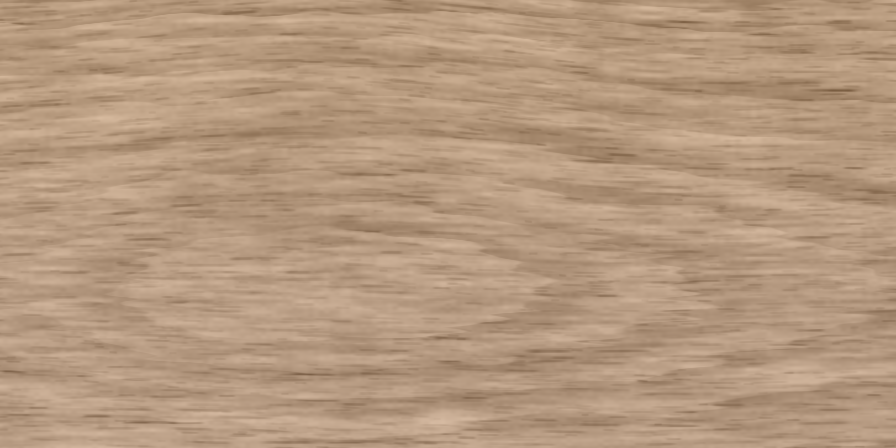
A WebGL 1 fragment shader for this texture:

```glsl
precision highp float;
// Pale oak plank: an eye of nested growth rings crossed by fine fibres and dark pores.
uniform vec2 u_resolution;

const vec3 OAK = vec3(0.711, 0.602, 0.505);
const vec3 WARM_SHIFT = vec3(0.004, 0.0, -0.014);
const vec2 EYE = vec2(0.745, 0.36);

float hash(vec2 p) {
  return fract(sin(dot(p, vec2(127.1, 311.7))) * 43758.5453);
}

float noise(vec2 p) {
  vec2 cell = floor(p);
  vec2 f = fract(p);
  f = f * f * (3.0 - 2.0 * f);
  float low = mix(hash(cell), hash(cell + vec2(1.0, 0.0)), f.x);
  float high = mix(hash(cell + vec2(0.0, 1.0)), hash(cell + vec2(1.0, 1.0)), f.x);
  return mix(low, high, f.y);
}

// Noise centred on zero
float signedNoise(vec2 p) {
  return noise(p) - 0.5;
}

// Distance from the eye, long along the grain and flattening outwards
float ringDistance(vec2 d) {
  float along = d.x * d.x;
  return sqrt(d.y * d.y + 0.085 * along / (1.0 + 0.8 * along));
}

// Growth rings around a plain heart: crisp inner edge, slow fade outwards
float growthRings(float dist) {
  float phase = dist * 16.0 + 1.3 * noise(vec2(dist * 7.0, 4.0));
  float s = fract(phase);
  float strength = 0.6 + 0.6 * hash(vec2(floor(phase), 9.0));
  float ring = smoothstep(0.0, 0.09, s) * (1.0 - smoothstep(0.09, 0.75, s));
  return strength * ring * smoothstep(0.07, 0.1, dist);
}

// Short tapered dashes, one at most per cell of a shifted row
float pores(vec2 p, vec2 density, float chance, float seed) {
  vec2 q = p * density;
  float row = floor(q.y);
  q.x += 17.0 * hash(vec2(row, seed));
  vec2 cell = vec2(floor(q.x), row);
  vec2 f = fract(q) - 0.5;
  float halfLength = mix(0.15, 0.48, hash(cell + seed + 3.1));
  float offset = 0.3 * (hash(cell + seed + 7.7) - 0.5);
  float tilt = 0.5 * (hash(cell + seed + 5.3) - 0.6) * f.x;
  float ends = 1.0 - smoothstep(halfLength * 0.5, halfLength, abs(f.x));
  float body = 1.0 - smoothstep(0.08, 0.34, abs(f.y - offset - tilt));
  float depth = mix(0.35, 1.0, hash(cell + seed + 1.9));
  return ends * body * depth * step(hash(cell + seed), chance);
}

void main() {
  vec2 p = gl_FragCoord.xy / u_resolution.y;
  vec2 d = p - EYE;

  // Fibres run level, lifting a little over the eye
  float lift = 0.05 * exp(-3.0 * d.x * d.x) * smoothstep(-0.2, 0.5, d.y);
  float sway = 0.025 * signedNoise(p * vec2(1.5, 2.0));
  vec2 grain = vec2(p.x, p.y - lift + sway);

  // Rings with wavering, fibre-torn edges
  vec2 bent = d + vec2(0.0, 0.05 * signedNoise(p * vec2(2.6, 4.0) + 11.0));
  float dist = ringDistance(bent);
  dist += 0.022 * signedNoise(grain * vec2(10.0, 105.0));
  dist += 0.016 * signedNoise(p * vec2(7.0, 13.0) + 5.0);
  float rings = growthRings(dist);
  float ringStrength = mix(0.65, 1.0, smoothstep(-0.4, 0.3, d.x + d.y));

  // Broad stains: the heart of the eye and a slanting shade above its left
  float heart = exp(-dot(d * vec2(7.0, 17.0), d * vec2(7.0, 17.0)));
  float mottle = noise(p * vec2(40.0, 65.0));
  float slant = d.y - 0.37 - 0.75 * (d.x + 0.14);
  float shade = exp(-70.0 * slant * slant - 14.0 * (d.x + 0.14) * (d.x + 0.14));
  float broad = signedNoise(grain * vec2(1.6, 6.0) + 21.0);

  // Fibre streaks, coarse to fine, and a faint surface grain
  float fibres = 0.06 * signedNoise(grain * vec2(4.0, 42.0));
  fibres += 0.09 * signedNoise(grain * vec2(9.0, 100.0) + 31.0);
  fibres += 0.06 * signedNoise(grain * vec2(22.0, 128.0) + 57.0);
  fibres += 0.03 * signedNoise(p * vec2(85.0, 125.0) + 77.0);

  float dashes = pores(grain, vec2(6.0, 72.0), 0.4, 2.0);
  dashes += 0.8 * pores(grain, vec2(9.0, 96.0), 0.4, 13.0);
  dashes += 0.6 * pores(grain, vec2(15.0, 90.0), 0.3, 29.0);

  float tone = 0.034 + fibres + 0.05 * broad;
  tone -= 0.085 * ringStrength * rings;
  tone -= 0.065 * heart * mottle + 0.035 * shade;
  tone -= 0.09 * dashes * (0.75 + 0.5 * rings);

  vec3 wood = OAK + WARM_SHIFT * smoothstep(-0.1, 0.5, d.y) + tone;
  gl_FragColor = vec4(clamp(wood, 0.0, 1.0), 1.0);
}
```
